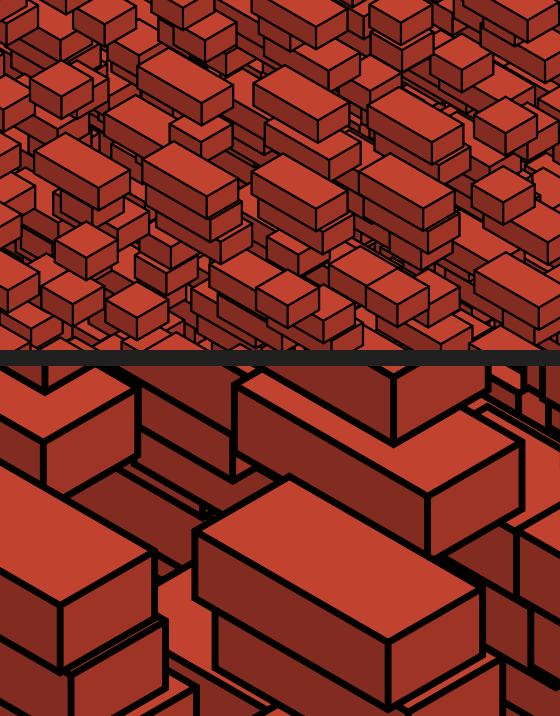
Top: the whole. Bottom: its middle third, enlarged.
Reproduce this pattern procedurally as a WebGL 1 fragment shader.

```glsl
precision highp float;
// A heap of red isometric bricks with black outlines.
// Sparse layers of bricks are composited from front to back; each layer is a
// jittered grid, and layers form stacks whose deeper bricks step downwards.

uniform vec2 u_resolution;

// Lengths are in canvas heights; brick sides are measured along x.
const float LONG_SIDE = 0.184;
const float SHORT_SIDE = 0.090;
const float BRICK_HEIGHT = 0.064;
const float LONG_SHARE = 0.55;
const float LINE_WIDTH = 0.0066;
const float SLOPE = 0.57735;      // tan 30 degrees
const float SLOPE_COS = 0.866025; // cos 30 degrees

const vec2 CELL = vec2(0.31, 0.26);
const float PRESENCE = 0.75;
const int LAYERS = 45;
const float STACK_LAYERS = 3.0;
const vec2 STACK_STEP = vec2(0.025, -0.062);

const vec3 TOP_COLOR = vec3(0.76, 0.26, 0.19);
const vec3 LEFT_COLOR = vec3(0.51, 0.17, 0.125);
const vec3 RIGHT_COLOR = vec3(0.62, 0.205, 0.15);
const vec3 INK_COLOR = vec3(0.01, 0.0, 0.0);

float hash(vec2 p) {
  return fract(sin(dot(p, vec2(127.1, 311.7))) * 43758.5453);
}

vec2 hash2(vec2 p) {
  return vec2(hash(p), hash(p + 19.19));
}

// Signed distance to the hexagonal outline; q starts at the near top corner.
float outlineDistance(vec2 q, float side) {
  float alongLeft = 0.5 * (q.y / SLOPE - q.x);
  float alongRight = 0.5 * (q.y / SLOPE + q.x);
  float back = max(alongLeft - side, alongRight - SHORT_SIDE);
  float ends = max(-q.x - side, q.x - SHORT_SIDE);
  float base = (SLOPE * abs(q.x) - BRICK_HEIGHT - q.y) * SLOPE_COS;
  return max(max(back, ends), base);
}

// Distance to the three edges that meet at the near top corner.
float innerEdgeDistance(vec2 q) {
  float rim = abs(q.y - SLOPE * abs(q.x)) * SLOPE_COS;
  return q.y < 0.0 ? min(rim, abs(q.x)) : rim;
}

vec3 faceColor(vec2 q) {
  if (q.y > SLOPE * abs(q.x)) return TOP_COLOR;
  return q.x < 0.0 ? LEFT_COLOR : RIGHT_COLOR;
}

// Colour and coverage of one brick.
vec4 brick(vec2 q, float side, float pixel) {
  float outline = outlineDistance(q, side);
  float edge = min(abs(outline), innerEdgeDistance(q));
  float halfLine = 0.5 * LINE_WIDTH;
  float soft = 0.6 * pixel;
  float fill = smoothstep(halfLine - soft, halfLine + soft, edge);
  fill *= step(outline, 0.0);
  float cover = 1.0 - smoothstep(halfLine - soft, halfLine + soft, outline);
  return vec4(mix(INK_COLOR, faceColor(q), fill), cover);
}

// The one brick of a layer that can reach point p.
vec4 brickLayer(vec2 p, float layer, float pixel) {
  float stack = floor(layer / STACK_LAYERS);
  float depth = mod(layer, STACK_LAYERS);
  p -= hash2(vec2(stack, 7.3)) * CELL + depth * STACK_STEP;

  // Columns slide vertically so that rows do not line up.
  float column = floor(p.x / CELL.x);
  p.y += hash(vec2(column, stack + 41.7)) * CELL.y;
  vec2 id = vec2(column, floor(p.y / CELL.y));
  vec2 local = p - id * CELL;

  vec2 seed = id + layer * vec2(3.17, 5.71);
  if (hash(seed + 2.3) > PRESENCE) return vec4(0.0);
  float side = hash(seed + 8.9) < LONG_SHARE ? LONG_SIDE : SHORT_SIDE;

  // Jitter the brick as far as its cell allows.
  float span = side + SHORT_SIDE;
  vec2 size = vec2(span, span * SLOPE + BRICK_HEIGHT);
  vec2 room = CELL - size - 2.0 * LINE_WIDTH;
  vec2 corner = LINE_WIDTH + hash2(seed + 5.1) * room;
  return brick(local - corner - vec2(side, BRICK_HEIGHT), side, pixel);
}

void main() {
  float pixel = 1.0 / u_resolution.y;
  vec2 p = gl_FragCoord.xy * pixel;
  vec3 color = vec3(0.0);
  float remaining = 1.0;

  for (int i = 0; i < LAYERS; i++) {
    vec4 layer = brickLayer(p, float(i), pixel);
    color += remaining * layer.a * layer.rgb;
    remaining *= 1.0 - layer.a;
    if (remaining < 0.004) break;
  }
  gl_FragColor = vec4(color + remaining * LEFT_COLOR, 1.0);
}
```
